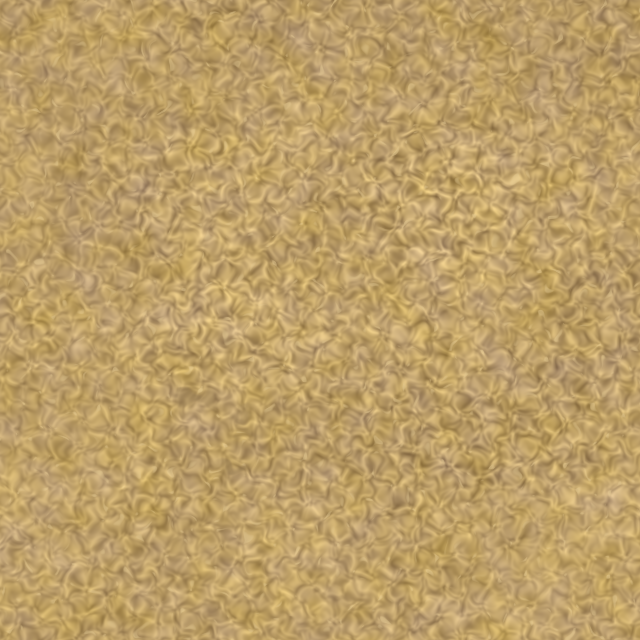
Write a Shadertoy shader that draws this texture.

```glsl
const vec3 SAND_MEAN = vec3(0.742, 0.624, 0.408);
const vec3 TONE_TINT = vec3(1.0, 0.96, 0.72);      // colour change per unit of tone
const vec3 YELLOW_TINT = vec3(0.12, 0.04, -1.0);   // shift from grey to golden sand
const vec3 PALE_GRAIN = vec3(0.91, 0.81, 0.59);
const vec3 DENT_SHADE = vec3(0.53, 0.43, 0.29);

const float GRAIN_FREQ = 98.0;     // cells across the canvas
const float CLUMP_FREQ = 52.0;
const float PATCH_FREQ = 19.0;
const float DRIFT_FREQ = 4.0;
const float GRAIN_AMP = 0.041;
const float CLUMP_AMP = 0.029;
const float PATCH_AMP = 0.013;
const float DRIFT_AMP = 0.009;
const float YELLOW_AMP = 0.021;
const float TOP_DARKENING = 0.025;
const float PALE_AMOUNT = 0.45;

const int DENT_COUNT = 6;
const vec2 DENT_AREA_MIN = vec2(0.26, 0.24);
const vec2 DENT_AREA_MAX = vec2(0.72, 0.39);
const vec2 DENT_RADIUS = vec2(0.025, 0.013);
const float DENT_STRENGTH = 0.5;

const float NOISE_GAIN = 4.7;      // brings gradient noise to unit deviation
const float TAU = 6.28319;

uint mixBits(uvec2 cell) {
    uvec2 q = cell * uvec2(1597334673u, 3812015801u);
    uint h = (q.x ^ q.y) * 1597334673u;
    h ^= h >> 15;
    h *= 3812015801u;
    return h ^ (h >> 13);
}

float hash(vec2 cell) {
    return float(mixBits(uvec2(ivec2(cell))) >> 8) / 16777216.0;
}

float cornerSlope(vec2 cell, vec2 corner, vec2 local) {
    float angle = TAU * hash(cell + corner);
    return dot(vec2(cos(angle), sin(angle)), local - corner);
}

// Gradient noise with zero mean and roughly unit deviation
float noise(vec2 p) {
    vec2 cell = floor(p), f = p - cell;
    vec2 w = f * f * f * (f * (f * 6.0 - 15.0) + 10.0);
    float low = mix(cornerSlope(cell, vec2(0, 0), f), cornerSlope(cell, vec2(1, 0), f), w.x);
    float high = mix(cornerSlope(cell, vec2(0, 1), f), cornerSlope(cell, vec2(1, 1), f), w.x);
    return NOISE_GAIN * mix(low, high, w.y);
}

vec2 turn(vec2 p, float angle) {
    float c = cos(angle), s = sin(angle);
    return vec2(c * p.x - s * p.y, s * p.x + c * p.y);
}

// Shallow shaded hollows with ragged outlines
float dents(vec2 p) {
    float shade = 0.0;
    vec2 ragged = p + 0.005 * vec2(noise(p * 45.0 + 310.0), noise(p * 45.0 + 470.0));
    for (int i = 0; i < DENT_COUNT; i++) {
        float id = float(i);
        vec2 spot = vec2(hash(vec2(id, 71)), hash(vec2(id, 83)));
        vec2 center = mix(DENT_AREA_MIN, DENT_AREA_MAX, spot);
        float size = mix(0.7, 1.15, hash(vec2(id, 97)));
        float strength = mix(0.45, 1.0, hash(vec2(id, 113)));
        float d = length((ragged - center) / (DENT_RADIUS * size));
        shade = max(shade, strength * (1.0 - smoothstep(0.3, 1.2, d)));
    }
    return shade;
}

void mainImage(out vec4 fragColor, in vec2 fragCoord) {
    vec2 p = fragCoord / iResolution.y;

    // Layered grain, each layer turned to hide the lattice
    vec2 warp = 0.003 * vec2(noise(p * 40.0 + 130.0), noise(p * 40.0 + 250.0));
    vec2 q = p + warp;
    float grain = noise(turn(q, 0.45) * GRAIN_FREQ);
    float clump = noise(turn(q, 1.1) * CLUMP_FREQ + 37.0);
    float patches = noise(turn(p, 0.2) * vec2(0.8, 1.2) * PATCH_FREQ + 59.0);
    float drift = noise(turn(p, 0.7) * DRIFT_FREQ + 83.0);

    // Coarser, rougher ground near the middle
    float roughness = 0.92 + 0.08 * noise(p * 5.0 + 17.0)
        + 0.2 * exp(-9.0 * dot(p - vec2(0.6, 0.53), p - vec2(0.6, 0.53)));
    float tone = roughness * (GRAIN_AMP * grain + CLUMP_AMP * clump)
        + PATCH_AMP * patches + DRIFT_AMP * drift
        - TOP_DARKENING * smoothstep(0.75, 1.05, p.y);

    // Golden and greyish blotches
    float yellow = 0.75 * noise(turn(p, 0.9) * 30.0 + 150.0)
        + 0.5 * noise(p * 11.0 + 190.0) + 0.35 * (0.5 - p.y);
    vec3 color = SAND_MEAN + tone * TONE_TINT + YELLOW_AMP * yellow * YELLOW_TINT;

    // Scattered pale grains and dents
    float pale = smoothstep(1.5, 2.6, noise(turn(q, 0.6) * 72.0 + 220.0));
    color = mix(color, PALE_GRAIN, PALE_AMOUNT * pale);
    color = mix(color, DENT_SHADE, DENT_STRENGTH * dents(p));

    fragColor = vec4(clamp(color, 0.0, 1.0), 1.0);
}
```
